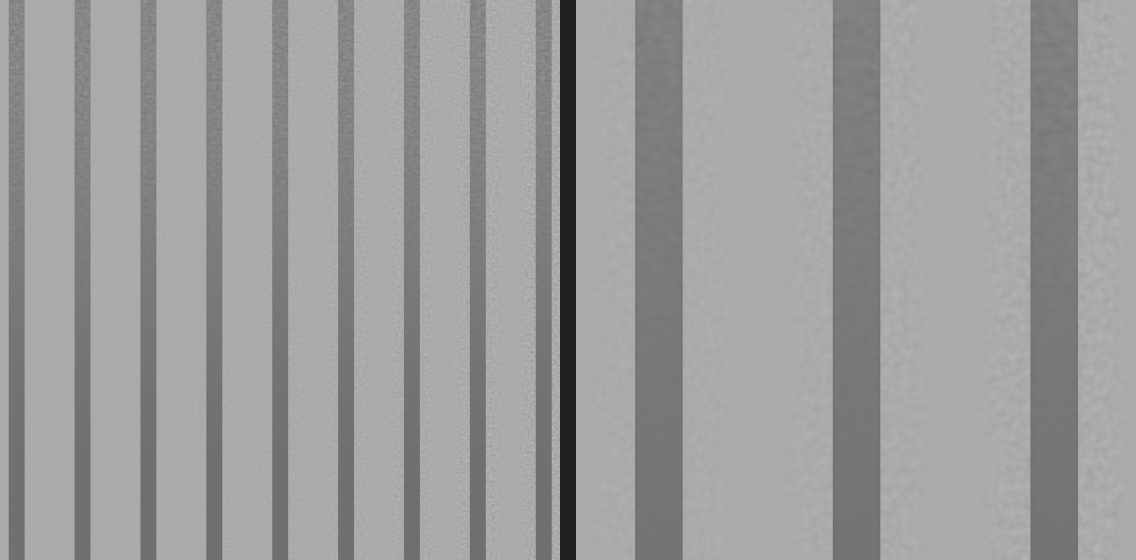
Left, the full canvas; right, a detail of the centre.
A WebGL 1 fragment shader for this pattern:

```glsl
precision highp float;

uniform vec2 u_resolution;

#define STRIPES_ACROSS 8.5
#define FIRST_EDGE 0.0156
#define STRIPE_WIDTH 0.0283
#define PANEL_GREY 0.668
#define STRIPE_LOW 0.437
#define STRIPE_HIGH 0.525
#define GRAIN_SCALE 190.0
#define PANEL_GRAIN 0.085
#define STRIPE_GRAIN 0.075

vec2 randomGradient(vec2 cell) {
  vec2 p = vec2(dot(cell, vec2(127.1, 311.7)), dot(cell, vec2(269.5, 183.3)));
  return 2.0 * fract(sin(p) * 43758.5) - 1.0;
}

float gradientNoise(vec2 p) {
  vec2 cell = floor(p);
  vec2 f = fract(p);
  vec2 w = f * f * f * (f * (f * 6.0 - 15.0) + 10.0);
  float a = dot(randomGradient(cell), f);
  float b = dot(randomGradient(cell + vec2(1.0, 0.0)), f - vec2(1.0, 0.0));
  float c = dot(randomGradient(cell + vec2(0.0, 1.0)), f - vec2(0.0, 1.0));
  float d = dot(randomGradient(cell + 1.0), f - 1.0);
  return mix(mix(a, b, w.x), mix(c, d, w.x), w.y);
}

// Two octaves of fine surface grain
float grain(vec2 p) {
  float sum = 0.0;
  float weight = 1.0;
  for (int i = 0; i < 2; i++) {
    sum += weight * gradientNoise(p);
    p = p * 1.73 + 17.3;
    weight *= 0.6;
  }
  return sum;
}

void main() {
  vec2 uv = gl_FragCoord.xy / u_resolution;
  float pixel = 1.0 / u_resolution.x;
  float period = 1.0 / STRIPES_ACROSS;

  // Signed distance to the nearest stripe, negative inside it
  float center = FIRST_EDGE + 0.5 * STRIPE_WIDTH;
  float offset = (fract((uv.x - center) / period + 0.5) - 0.5) * period;
  float stripeDist = abs(offset) - 0.5 * STRIPE_WIDTH;
  float stripeMask = 1.0 - smoothstep(-0.75 * pixel, 0.75 * pixel, stripeDist);

  // Panels: grain grows to the right, with a calm band that fades upward
  float inward = clamp(stripeDist / (0.5 * (period - STRIPE_WIDTH)), 0.0, 1.0);
  float rough = 1.0 - smoothstep(0.3, 0.85, inward);
  rough = mix(rough, 1.0, 0.55 * smoothstep(0.55, 1.0, uv.y));
  float panelWear = rough * mix(0.1, 1.0, uv.x * sqrt(uv.x));
  float panel = PANEL_GREY + PANEL_GRAIN * panelWear * grain(uv * GRAIN_SCALE);

  // Stripes: lighter and rougher toward the top
  float stripeWear = mix(0.04, 1.0, smoothstep(0.3, 1.0, uv.y));
  float stripe = mix(STRIPE_LOW, STRIPE_HIGH, smoothstep(0.1, 0.95, uv.y));
  vec2 stripePoint = uv * GRAIN_SCALE * vec2(0.6, 0.9) + 41.0;
  stripe += STRIPE_GRAIN * stripeWear * grain(stripePoint);
  stripe -= 0.015 * smoothstep(-0.003, 0.0, stripeDist);

  gl_FragColor = vec4(vec3(mix(panel, stripe, stripeMask)), 1.0);
}
```
